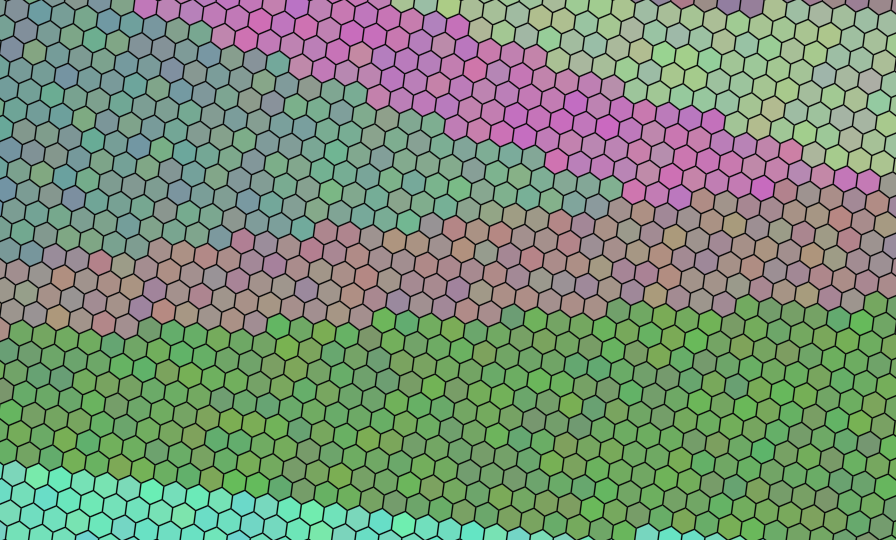
This pattern is drawn by a Shadertoy shader. Its source:

```glsl
const float CELL = 0.0428;                 // spacing of cell centres, in canvas heights
const vec2 ANCHOR = vec2(0.7043, 0.5202);  // centre of one cell

vec3 hash3(vec2 id) {
    vec3 p = fract(vec3(id.xyx) * vec3(0.1031, 0.1030, 0.0973));
    p += dot(p, p.yxz + 33.33);
    return fract((p.xxy + p.yzz) * p.zyx);
}

// Offset from the nearest centre of a unit hexagon lattice
vec2 hexLocal(vec2 q) {
    vec2 size = vec2(1.0, sqrt(3.0));
    vec2 a = q - size * round(q / size);
    vec2 b = q - size * (floor(q / size) + 0.5);
    return dot(a, a) < dot(b, b) ? a : b;
}

float hexEdgeDistance(vec2 local) {
    vec2 h = abs(local);
    return 0.5 - max(h.x, dot(h, vec2(0.5, 0.8660)));
}

// Colour of the sloping band that holds a cell centre
vec3 bandColor(vec2 centre) {
    float x = centre.x, depth = 1.0 - centre.y;
    if (depth > 0.859 + 0.112 * x) return vec3(0.45, 0.87, 0.74);
    if (depth > 0.617 - 0.037 * x) return vec3(0.44, 0.66, 0.39);
    if (depth > 0.483 - 0.090 * x) return vec3(0.65, 0.56, 0.55);
    if (depth > 0.388 * x - 0.091)
        return mix(vec3(0.47, 0.62, 0.58), vec3(0.52, 0.67, 0.57), smoothstep(0.0, 1.1, x));
    if (depth > 0.387 * x - 0.287) return vec3(0.75, 0.49, 0.71);
    if (depth > 0.090 * x - 0.115) return vec3(0.64, 0.76, 0.60);
    return vec3(0.61, 0.51, 0.57);
}

void mainImage(out vec4 fragColor, in vec2 fragCoord) {
    vec2 p = fragCoord / iResolution.y;

    // Hexagon rows tilted down to the right
    float tilt = radians(7.5);
    vec2 along = vec2(cos(tilt), -sin(tilt));
    vec2 across = vec2(sin(tilt), cos(tilt));
    vec2 q = vec2(dot(p - ANCHOR, along), dot(p - ANCHOR, across)) / CELL;
    vec2 local = hexLocal(q);
    vec2 cell = q - local;
    vec2 centre = ANCHOR + CELL * (cell.x * along + cell.y * across);

    // Hue variation per cell plus a slow drift, at near constant brightness
    vec3 tint = hash3(round(cell * vec2(2.0, 2.0 / sqrt(3.0))) + 200.0) - 0.5;
    tint -= dot(tint, vec3(0.3333));
    float drift = sin(centre.x * 7.0 + 2.0 * sin(centre.y * 9.0)) * sin(centre.y * 11.0 - centre.x * 3.0);
    vec3 color = bandColor(centre) + 0.12 * tint + drift * vec3(-0.012, 0.012, -0.008);

    // Thin dark outlines
    float blur = 0.75 / (iResolution.y * CELL);
    float fill = smoothstep(0.03 - blur, 0.03 + blur, hexEdgeDistance(local));
    fragColor = vec4(mix(vec3(0.02), color, fill), 1.0);
}
```
